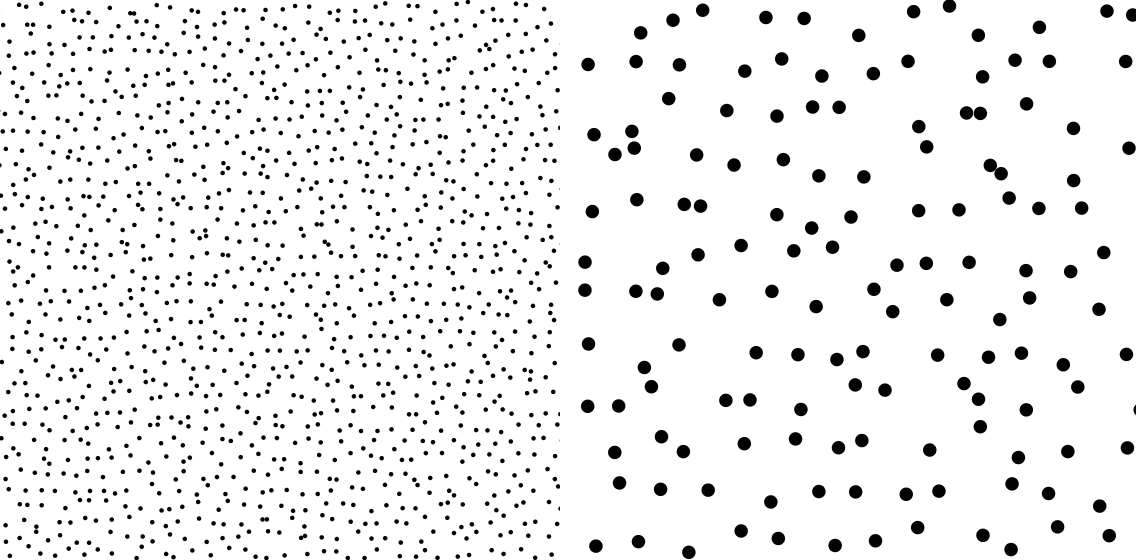
Left: the whole. Right: its middle third, enlarged.
This texture is drawn by a WebGL 2 fragment shader. Its source:

```glsl
#version 300 es
precision highp float;
// Small black dots scattered evenly but irregularly over white.
// Each cell of a staggered grid holds one randomly shifted dot; the
// nearest dot centre gives a distance, drawn with a one-pixel soft edge.

uniform vec2 u_resolution;
out vec4 fragColor;

vec2 hash2(vec2 cell) {
    vec2 s = vec2(dot(cell, vec2(127.1, 311.7)), dot(cell, vec2(269.5, 183.3)));
    return fract(sin(s) * 43758.5453);
}

// Distance to the nearest dot centre, in cells
float nearestDot(vec2 p) {
    float nearest = 10.0;
    for (int j = -1; j <= 1; j++) {
        float row = floor(p.y) + float(j);
        float stagger = 0.5 * mod(row, 2.0);
        for (int i = -1; i <= 1; i++) {
            vec2 cell = vec2(floor(p.x - stagger) + float(i), row);
            vec2 jitter = 0.78 * (hash2(cell + 17.0) - 0.5);
            vec2 center = cell + vec2(stagger, 0.0) + 0.5 + jitter;
            nearest = min(nearest, distance(p, center));
        }
    }
    return nearest;
}

void main() {
    float side = min(u_resolution.x, u_resolution.y);
    vec2 uv = gl_FragCoord.xy / side;

    // Dot radius and edge width in canvas units
    float cells = 36.0;
    float dist = nearestDot(uv * cells) / cells;
    float ink = clamp((0.004 - dist) * side + 0.5, 0.0, 1.0);

    fragColor = vec4(mix(vec3(1.0), vec3(0.008), ink), 1.0);
}
```
